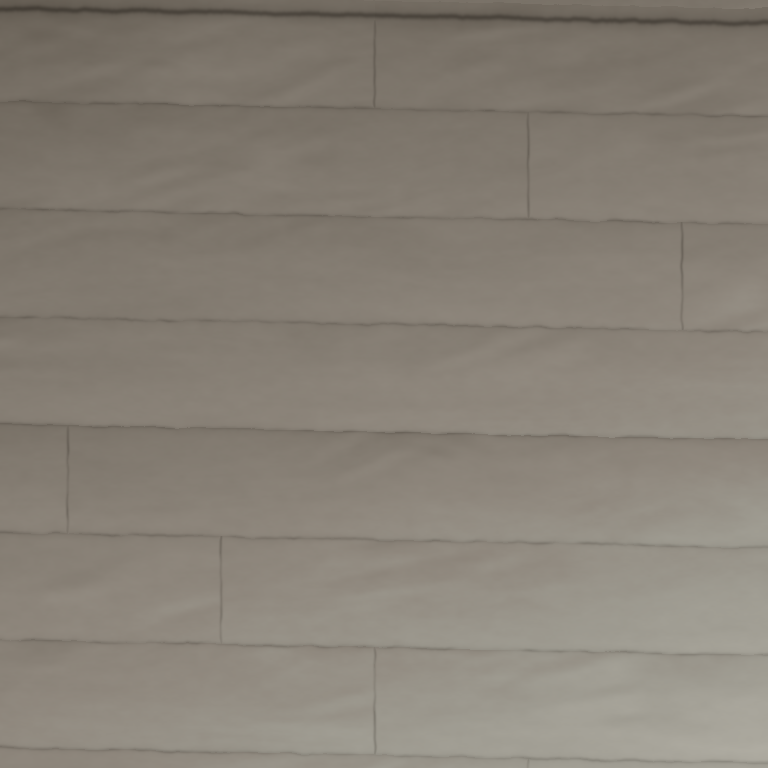
Reproduce this texture procedurally as a WebGL 1 fragment shader.

```glsl
precision highp float;
// Dim grey-brown wooden floor: staggered, slightly tilted planks with soft grain.
uniform vec2 u_resolution;

float hash(vec2 p) {
  p = fract(p * vec2(0.1031, 0.1137));
  p += dot(p, p.yx + 33.33);
  return fract((p.x + p.y) * p.x * 17.3);
}

float noise(vec2 p) {
  vec2 i = floor(p), f = fract(p);
  f = f * f * (3.0 - 2.0 * f);
  return mix(mix(hash(i), hash(i + vec2(1, 0)), f.x),
             mix(hash(i + vec2(0, 1)), hash(i + vec2(1, 1)), f.x), f.y);
}

float fbm(vec2 p) {
  float sum = 0.0, gain = 0.5;
  for (int i = 0; i < 4; i++) {
    sum += gain * noise(p);
    p = p * 2.03 + 17.1;
    gain *= 0.5;
  }
  return sum / 0.9375;
}

// Soft line profile, never thinner than a pixel
float seam(float dist, float width) {
  float w = max(width, 0.8 / u_resolution.y);
  return exp(-dist * dist / (w * w));
}

void main() {
  vec2 uv = gl_FragCoord.xy / u_resolution;
  float down = 1.0 - uv.y;

  // Tilted rows with slightly ragged edges
  float waver = (fbm(vec2(uv.x * 40.0, floor(down * 7.0 + 0.4) * 9.0)) - 0.5) * 0.005;
  float depth = down - 0.02 * uv.x + waver;
  float rowPos = (depth - 0.1315) / 0.1403;
  float row = floor(rowPos);
  float across = rowPos - row;

  // Each row shifts by one sixth of a plank
  float along = uv.x - 0.688 - 0.2 * row + (noise(vec2(down * 75.0, row)) - 0.5) * 0.002;
  float plank = floor(along / 1.2);
  float endDist = abs(mod(along + 0.6, 1.2) - 0.6);
  vec2 seed = vec2(row + 11.0, plank + 5.0);
  float tone = hash(seed * 7.3);

  // Room light falls off toward the upper left
  float light = 0.452 + 0.105 * down + 0.025 * uv.x + 0.085 * uv.x * down;
  light -= 0.03 * (1.0 - smoothstep(0.0, 0.3, length(vec2(uv.x, down))));
  light += (tone - 0.5) * 0.014 + (across - 0.5) * 0.024;
  light -= 0.024 * exp(-across * 4.0) * step(2.5, row) * step(row, 3.5);

  // Long grain, short slanted feathering and fine mottling
  vec2 g = uv + seed * vec2(3.7, 2.9);
  float bend = noise(g * vec2(6.0, 14.0));
  float grain = fbm(vec2(g.x * 5.0, g.y * 36.0 + bend * 1.5));
  float feather = noise(vec2(g.x * 13.0 + bend * 2.0, g.y * 62.0 - g.x * 14.0 + bend * 3.0));
  float figure = smoothstep(0.4, 0.8, noise(g * vec2(3.0, 13.0)));
  light += (grain - 0.5) * 0.03 + (feather - 0.5) * 0.035 * figure;
  light += (fbm(uv * vec2(60.0, 110.0)) - 0.5) * 0.016;

  // Warm in the shade, more neutral where lit
  float lit = smoothstep(0.55, 0.63, light);
  vec3 wood = light - vec3(0.0, 0.03 - 0.018 * lit, 0.07 - 0.018 * lit);

  // Faint broken seams between rows and at plank ends
  float rowDist = min(across, 1.0 - across) * 0.1403;
  float inFloor = smoothstep(0.009, 0.013, depth);
  float wear = 0.25 + 0.95 * noise(vec2(uv.x * 55.0, floor(rowPos + 0.5) * 6.0));
  float lines = 0.11 * wear * seam(rowDist, 0.0022) + 0.03 * seam(rowDist, 0.006);
  float endWear = 0.5 + 0.7 * noise(vec2(down * 60.0, row));
  lines = max(lines, 0.16 * endWear * seam(endDist, 0.0019)) * inFloor;

  // Broad dark gap along the upper edge
  float gap = depth - 0.0104;
  lines = max(lines, 0.27 * seam(gap, 0.0038) + 0.09 * seam(gap, 0.011));

  gl_FragColor = vec4(wood * (1.0 - lines * vec3(0.97, 1.0, 1.04)), 1.0);
}
```
